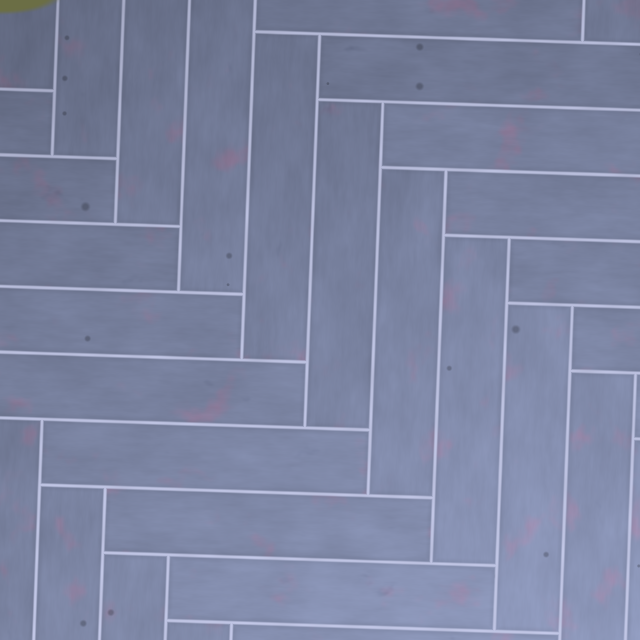
A Shadertoy shader for this texture:

```glsl
// Herringbone floor of blue-grey planks, five times longer than wide, with pale joints.
// Each point is mapped to a skewed grid, assigned to a plank by a period of ten cells,
// then tinted with stretched gradient noise, reddish stains, dark specks and soft light.

const float PLANK_WIDTH = 0.1026;          // in canvas heights
const float PLANK_RATIO = 5.0;             // length over width
const vec2  CORNER = vec2(0.397, 0.0495);  // top left corner of one upright plank
const vec3  SLATE = vec3(1.0, 1.075, 1.32);
const vec3  GROUT = vec3(0.74, 0.76, 0.88);
const vec3  STAIN = vec3(0.075, -0.025, -0.02);
const vec3  OLIVE = vec3(0.42, 0.43, 0.27);

vec2 hash2(vec2 p) {
    vec3 q = fract(p.xyx * vec3(0.1031, 0.1030, 0.0973));
    q += dot(q, q.yzx + 33.33);
    return fract((q.xx + q.yz) * q.zy);
}

float cornerSlope(vec2 cell, vec2 offset) {
    return dot(hash2(cell) * 2.0 - 1.0, offset);
}

// Gradient noise, roughly -0.7 to 0.7
float noise(vec2 p) {
    vec2 c = floor(p), f = fract(p);
    vec2 w = f * f * f * (f * (f * 6.0 - 15.0) + 10.0);
    vec2 e = vec2(1.0, 0.0);
    float low  = mix(cornerSlope(c, f), cornerSlope(c + e, f - e), w.x);
    float high = mix(cornerSlope(c + e.yx, f - e.yx), cornerSlope(c + 1.0, f - 1.0), w.x);
    return mix(low, high, w.y);
}

float fbm(vec2 p) {
    float sum = 0.0, gain = 1.0;
    for (int i = 0; i < 4; i++) {
        sum += gain * noise(p);
        p = mat2(1.6, 1.2, -1.2, 1.6) * p + 7.3;
        gain *= 0.55;
    }
    return sum;
}

// Returns (along, across) inside the plank; id receives its first cell and direction
vec2 herringbone(vec2 grid, out vec3 id) {
    vec2 cell = floor(grid), f = grid - cell;
    float step10 = mod(cell.x - cell.y - 1.0, 2.0 * PLANK_RATIO);
    if (step10 < PLANK_RATIO) {
        id = vec3(cell.x - step10, cell.y, 0.0);
        return vec2(step10 + f.x, f.y);
    }
    float down = 2.0 * PLANK_RATIO - 1.0 - step10;
    id = vec3(cell.x, cell.y - down, 1.0);
    return vec2(down + f.y, f.x);
}

float edgeDistance(vec2 local) {
    vec2 d = min(local, vec2(PLANK_RATIO, 1.0) - local);
    return min(d.x, d.y);
}

// Sparse round specks, at most one per cell
float specks(vec2 p, float density) {
    vec2 cell = floor(p), r = hash2(cell + 91.0);
    float size = mix(0.05, 0.16, r.y);
    float d = length(fract(p) - 0.25 - 0.5 * r.yx);
    return step(r.x, density) * (1.0 - smoothstep(0.3 * size, size, d));
}

vec3 plankColor(vec2 p, vec2 local, vec3 id) {
    vec2 seed = id.xy * vec2(13.7, 9.1) + id.z * 51.0 + 200.0;
    float light = 0.425 + 0.06 * p.y + 0.085 * p.x * p.y;
    float tint   = (hash2(seed).x - 0.5) * 0.022;
    float clouds = fbm(local * vec2(0.9, 1.7) + seed) * 0.034;
    float grain  = fbm(local * vec2(2.5, 13.0) + seed.yx) * 0.013;
    vec3 color = (light + tint + clouds + grain) * SLATE;

    // Reddish stains, dark smudges and specks
    color += STAIN * smoothstep(0.22, 0.75, fbm(local * vec2(1.1, 1.3) + seed + 31.0));
    color -= 0.05 * smoothstep(0.45, 0.95, fbm(local * vec2(1.3, 2.2) + seed + 77.0));
    return color * (1.0 - 0.22 * specks(local * 1.7 + floor(seed), 0.06));
}

void mainImage(out vec4 fragColor, in vec2 fragCoord) {
    // Canvas coordinates with y running down
    vec2 p = fragCoord / iResolution.y;
    p.y = 1.0 - p.y;

    // Slightly turned and skewed plank grid
    mat2 axes = mat2(1.0, 0.033, -0.038, 1.0);
    vec2 grid = inverse(axes) * (p - CORNER) / PLANK_WIDTH;
    vec3 id;
    vec2 local = herringbone(grid, id);
    vec3 color = plankColor(p, local, id);

    // Joints with a faint dark rim and uneven width
    float pixel = 1.0 / (iResolution.y * PLANK_WIDTH);
    float d = edgeDistance(local);
    float halfWidth = 0.023 + 0.005 * noise(grid * 1.3 + 40.0);
    float blur = 0.009 + 0.6 * pixel;
    float joint = 1.0 - smoothstep(halfWidth - blur, halfWidth + blur, d);
    color *= 1.0 - 0.05 * (1.0 - smoothstep(0.02, 0.11, d));
    vec3 grout = GROUT * (0.96 + 0.06 * p.y + 0.06 * noise(grid * 2.0));
    color = mix(color, grout, joint);

    // Dim upper left corner and the olive object peeking in
    color *= 1.0 - 0.1 * exp(-9.0 * dot(p, p));
    float blob = length((p - vec2(0.0, -0.01)) / vec2(0.09, 0.03));
    color = mix(OLIVE, color, smoothstep(0.85, 1.15, blob));

    fragColor = vec4(color, 1.0);
}
```
